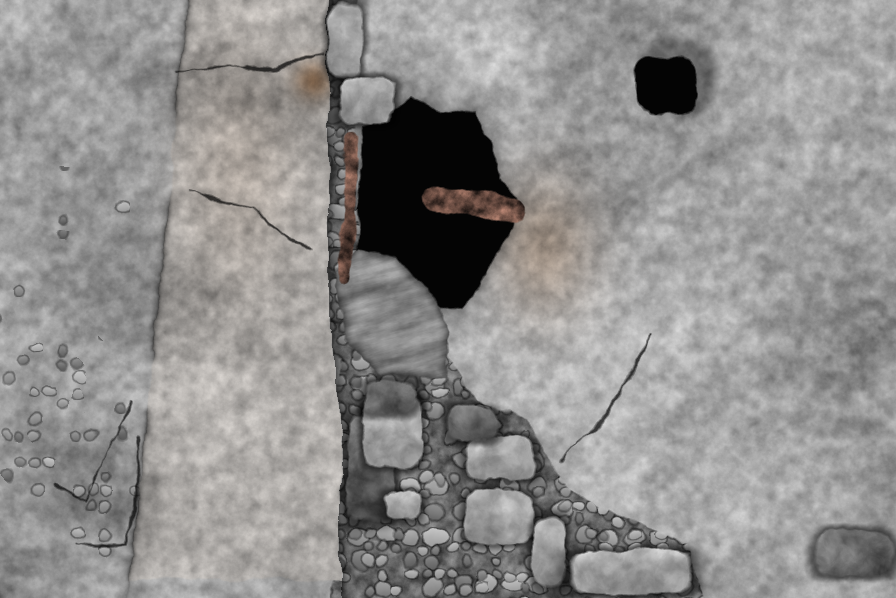
This texture is drawn by a Shadertoy shader. Its source:

```glsl
// Weathered concrete from above: a slab, a broken dark opening with rusty
// bars, a rubble trench and a small pit. Value noise gives the surface;
// polygons, ellipses and polylines place the parts, back to front.
float hash(vec2 p) {
  vec3 q = fract(p.xyx * .1031);
  q += dot(q, q.yzx + 33.33);
  return fract((q.x + q.y) * q.z);
}

float noise(vec2 p) {
  vec2 i = floor(p), f = fract(p), e = vec2(1, 0);
  f *= f * (3. - 2. * f);
  return mix(mix(hash(i), hash(i + e), f.x),
             mix(hash(i + e.yx), hash(i + e.xx), f.x), f.y);
}

// Fractal noise centred on zero
float fbm(vec2 p) {
  float sum = -.48, amp = .5;
  for (int i = 0; i < 5; i++, amp *= .5) {
    sum += amp * noise(p);
    p = mat2(1.6, 1.2, -1.2, 1.6) * p + 17.;
  }
  return sum;
}

// Antialiased coverage of a signed distance
float cover(float d) {
  return clamp(.5 - .5 * d * iResolution.y, 0., 1.);
}

float glow(vec2 p, float x, float y, float rx, float ry) {
  vec2 q = (p - vec2(x, y)) / vec2(rx, ry);
  return exp(-dot(q, q));
}

float segment(vec2 p, vec2 a, vec2 b) {
  vec2 v = b - a;
  return length(p - a - v * clamp(dot(p - a, v) / dot(v, v), 0., 1.));
}

// Eight corners, four per matrix
float polygon(vec2 p, mat4x2 m, mat4x2 n) {
  float d = 9., side = 1.;
  vec2 a = n[3];
  for (int i = 0; i < 8; i++) {
    vec2 b = i < 4 ? m[i % 4] : n[i % 4];
    d = min(d, segment(p, a, b));
    if ((p.y < a.y) != (p.y < b.y) && p.x < a.x + (b.x - a.x) * (p.y - a.y) / (b.y - a.y)) side = -side;
    a = b;
  }
  return side * d;
}

// Boxy ellipse
float blob(vec2 o, vec2 r) {
  vec2 q = o * o / r / r;
  return (pow(dot(q, q), .25) - 1.) * min(r.x, r.y);
}

vec3 crack(vec3 col, vec2 p, mat4x2 v) {
  float d = 9.;
  for (int i = 0; i < 3; i++) d = min(d, segment(p, v[i], v[i + 1]));
  return col * (1. - .7 * cover(d - .004 * noise(p * 45.)));
}

// Shaded stone: centre in s.xy, radii in s.zw
vec3 stone(vec3 col, vec2 p, vec4 s, float tone) {
  vec2 o = p - s.xy;
  float d = blob(o, s.zw);
  col *= mix(.45, 1., smoothstep(0., .014, d));
  return mix(col, vec3(tone + .09 * o.y / s.w + .4 * fbm(p * 40.)), cover(d));
}

// Scattered pebbles, one per grid cell
vec3 pebbles(vec3 col, vec2 p, float scale, float amount) {
  vec2 g = p * scale, id = floor(g);
  float h = hash(id), show = step(hash(id + 31.), amount);
  vec2 o = fract(g) - .4 - .2 * hash(id + 7.);
  float d = (length(o * vec2(1, .8 + .6 * h)) - .25 - .2 * h) / scale;
  col *= 1. - .4 * show * cover(d - .003);
  return mix(col, vec3(.42 + .28 * h + .25 * o.y), show * cover(d));
}

void mainImage(out vec4 fragColor, in vec2 fragCoord) {
  vec2 p = fragCoord / iResolution.xy * vec2(1.5, 1);
  vec2 w = p + .018 * vec2(fbm(p * 28.), fbm(p * 28. + 50.));
  float fine = fbm(p * 65.), relief = fbm(p * 22.) - fbm(p * 22. + vec2(-.2, .4));

  // Ground: broad light and dark areas, then grain
  float tone = .61 + .3 * fbm(p * 6.) + .28 * fine + .22 * relief;
  tone += .1 * (glow(p, 1.05, .36, .25, .2) + glow(p, .74, .92, .13, .09));
  tone -= .1 * (glow(p, 1.42, .38, .14, .14) + glow(p, .1, .2, .16, .25));
  vec3 col = pebbles(vec3(tone), w, 42., .3 * glow(p, .08, .3, .15, .2));

  // Long slab with worn streaks and edges
  float left = .215 + .1 * p.y, right = .57 - .02 * smoothstep(.28, .5, p.y);
  float slab = cover(max(max(left - w.x, w.x - right), .03 - w.y));
  tone += .05 * noise(p * vec2(75, 9));
  col = mix(col, tone * vec3(1.02, 1, .98), slab);
  col *= 1. - .5 * exp(-abs(w.x - left) * 230.) * smoothstep(.3, .65, noise(p * 14.));

  // Rust stains
  float rust = glow(p, .525, .865, .03, .03) + .5 * glow(p, .91, .59, .08, .11);
  col *= 1. - (rust + .16 * glow(p, .4, .72, .1, .2)) * vec3(.1, .27, .42);

  // Rubble trench and the gap beside the slab
  float trench = polygon(w, mat4x2(.57,.45, .74,.42, .8,.33, .88,.3),
    mat4x2(.95,.18, 1.15,.09, 1.19,-.05, .55,-.05));
  float gap = segment(w, vec2(.57, 1), vec2(.577, .42)) - .025;
  vec3 rubble = pebbles(vec3(.4 + .5 * fine), w, 24., .7);
  rubble = pebbles(rubble, w + .37, 43., .55);
  col = mix(col, rubble, cover(min(trench, gap)) * (1. - slab));
  col *= 1. - .55 * step(right, w.x) * exp((right - w.x) * 90.);

  // Main opening, shaded along its rim
  float upper = polygon(w, mat4x2(.61,.789, .648,.805, .688,.84, .732,.814),
    mat4x2(.797,.811, .824,.762, .836,.69, .6,.65));
  float lower = polygon(w, mat4x2(.604,.7, .836,.7, .869,.672, .855,.619),
    mat4x2(.801,.516, .775,.484, .735,.484, .598,.56));
  float hole = min(upper, lower);
  col *= 1. - .3 * exp(-max(hole, 0.) * 90.);
  col = mix(col, vec3(.015), cover(hole));

  // Layered boulder below the opening
  float rock = polygon(w, mat4x2(.563,.547, .602,.582, .664,.572, .719,.52),
    mat4x2(.75,.443, .742,.365, .635,.371, .575,.434));
  float layer = .5 + .5 * fbm(vec2(p.x + p.y, p.y - .3 * p.x) * vec2(9, 55)) + .3 * relief;
  col = mix(col, vec3(layer * smoothstep(-.02, .017, -rock)), cover(rock));

  // Rusty bars
  float bar = min(segment(w, vec2(.73, .665), vec2(.86, .65)) - .021,
                  segment(w, vec2(.59, .77), vec2(.58, .54)) - .011);
  col = mix(col, vec3(.4, .29, .25) * (1. + 2. * fine + relief), cover(bar));

  // Larger stones, every third one dark
  vec4 s[12] = vec4[12](
    vec4(.62,.22,.04,.09), vec4(.58,.93,.028,.06), vec4(.657,.277,.05,.06),
    vec4(.654,.336,.043,.027), vec4(.613,.832,.047,.038), vec4(.835,.234,.058,.037),
    vec4(.79,.292,.04,.027), vec4(.834,.135,.057,.045), vec4(.918,.078,.028,.055),
    vec4(1.43,.075,.062,.038), vec4(1.055,.043,.1,.038), vec4(.675,.155,.032,.023));
  for (int i = 0; i < 12; i++) col = stone(col, w, s[i], i % 3 == 0 ? .38 : .63);

  // Cracks
  col = crack(col, w, mat4x2(.3,.88, .38,.893, .46,.886, .545,.912));
  col = crack(col, w, mat4x2(.32,.68, .42,.65, .47,.61, .52,.585));
  col = crack(col, w, mat4x2(1.09,.44, 1.06,.38, 1.02,.31, .94,.23));
  col = crack(col, w, mat4x2(.09,.19, .14,.16, .18,.24, .22,.33));
  col = crack(col, w, mat4x2(.23,.27, .23,.18, .21,.09, .13,.09));

  // Small pit with a sloping rim
  float rim = length(w - vec2(1.137, .872)) - .073;
  col *= .68 + .32 * smoothstep(-.02, .006, rim);
  col = mix(col, vec3(.015), cover(blob(w - vec2(1.115, .857), vec2(.052, .049))));
  fragColor = vec4(clamp(col, 0., 1.), 1);
}
```
